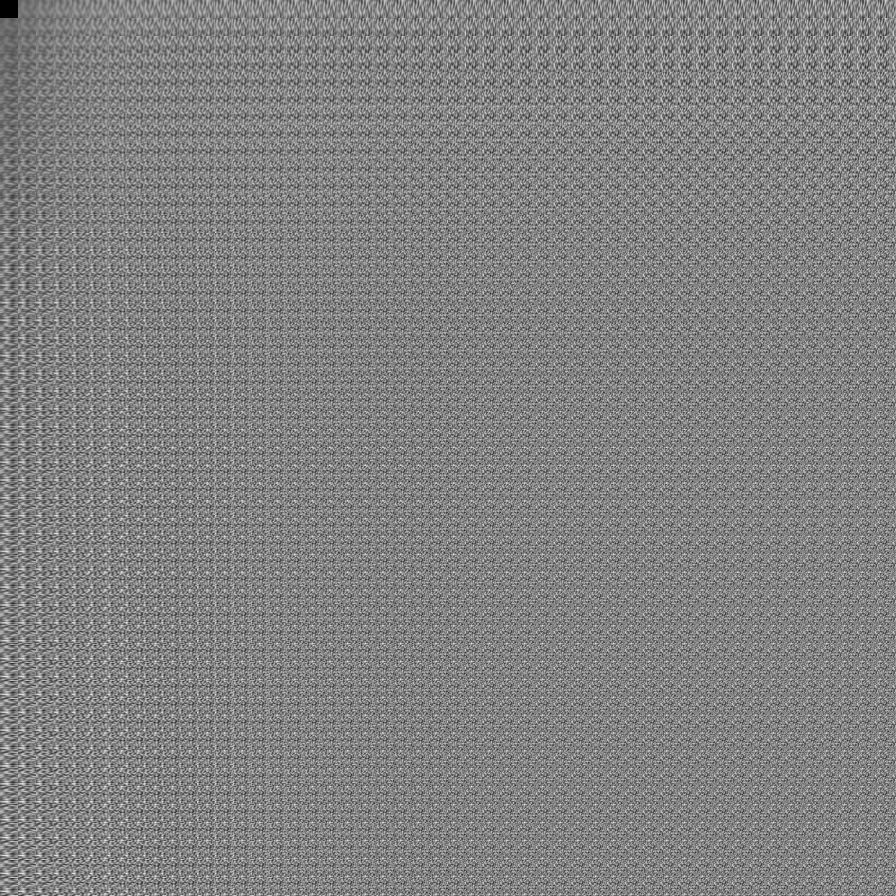
Reproduce this pattern procedurally as a WebGL 2 fragment shader.

```glsl
#version 300 es
precision highp float;

#define TILES 50.0
#define FREQ_LOW 3.0
#define FREQ_HIGH 12.5
#define FREQ_RAMP 11.0
#define CONTRAST_RAMP 13.0
#define GRAIN 0.62
#define MOTTLE 0.2
#define SLANT 0.45
#define BASE_GRAY 0.503
#define SAMPLES 3

uniform vec2 u_resolution;
out vec4 fragColor;

// Unit gradient direction for a lattice point
vec2 latticeGradient(ivec2 p) {
    uint h = uint(p.x + 512) * 1597334677u ^ uint(p.y + 512) * 3812015801u;
    h = (h ^ (h >> 15)) * 2246822519u;
    h = (h ^ (h >> 13)) * 3266489917u;
    h ^= h >> 16;
    float angle = float(h & 65535u) * 6.283185 / 65536.0;
    return vec2(cos(angle), sin(angle));
}

float gradientNoise(vec2 p) {
    ivec2 i = ivec2(floor(p));
    vec2 f = fract(p);
    vec2 u = f * f * f * (f * (f * 6.0 - 15.0) + 10.0);
    float a = dot(latticeGradient(i), f);
    float b = dot(latticeGradient(i + ivec2(1, 0)), f - vec2(1.0, 0.0));
    float c = dot(latticeGradient(i + ivec2(0, 1)), f - vec2(0.0, 1.0));
    float d = dot(latticeGradient(i + ivec2(1, 1)), f - vec2(1.0));
    return mix(mix(a, b, u.x), mix(c, d, u.x), u.y);
}

// Broad shading: dark along the left edge, light along the top
float cornerShade(vec2 cell) {
    float light = 0.06 * exp(-cell.y / 6.0 - cell.x / 12.0);
    float dark = 0.16 * exp(-cell.x / 3.0 - cell.y / 12.0);
    return light - dark;
}

// Gray level at a canvas position; tiles count from the top left
float tiledGrain(vec2 uv) {
    vec2 grid = vec2(uv.x, 1.0 - uv.y) * TILES;
    vec2 cell = clamp(floor(grid), 0.0, TILES - 1.0);
    vec2 local = grid - cell;

    // The corner tile is solid black
    if (cell.x + cell.y < 0.5) return 0.0;

    // The same noise in every tile, finer with column and row
    vec2 freq = mix(vec2(FREQ_HIGH), vec2(FREQ_LOW), exp(-cell / FREQ_RAMP));
    vec2 p = local * freq;
    p.x += p.y * SLANT * cell.x / TILES;

    float contrast = mix(1.0, 0.12, exp(-(cell.x + cell.y) / CONTRAST_RAMP));
    float noise = GRAIN * gradientNoise(p + 0.37)
                + MOTTLE * gradientNoise(p * 0.37 + 40.2);
    return BASE_GRAY + cornerShade(cell) + contrast * noise;
}

void main() {
    // Average a small grid of samples across each pixel
    float gray = 0.0;
    for (int y = 0; y < SAMPLES; y++) {
        for (int x = 0; x < SAMPLES; x++) {
            vec2 offset = (vec2(x, y) + 0.5) / float(SAMPLES) - 0.5;
            gray += tiledGrain((gl_FragCoord.xy + offset) / u_resolution);
        }
    }
    gray /= float(SAMPLES * SAMPLES);
    fragColor = vec4(vec3(clamp(gray, 0.0, 1.0)), 1.0);
}
```
